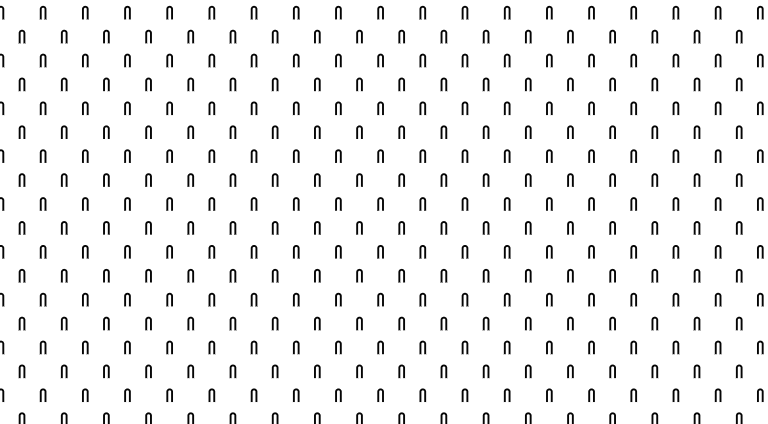
Give the GLSL for this pattern, as a Shadertoy shader.

```glsl
// All lengths are fractions of the canvas height
const vec2  SPACING      = vec2(0.0995, 0.0564);  // column and row pitch
const vec2  FIRST_CENTER = vec2(0.0022, 0.0298);  // from the upper left corner
const float ARCH_HEIGHT  = 0.0320;
const float ARCH_RADIUS  = 0.0056;                // to the middle of the stroke
const float STROKE       = 0.0045;
const vec3  PAPER        = vec3(1.0);
const vec3  INK          = vec3(0.02);

// Signed distance to an upright arch with flat feet, centered on the origin
float archDistance(vec2 p) {
    float springLine = 0.5 * (ARCH_HEIGHT - STROKE) - ARCH_RADIUS;
    vec2 q = vec2(abs(p.x), max(p.y - springLine, 0.0));
    float band = abs(length(q) - ARCH_RADIUS) - 0.5 * STROKE;
    float feet = -0.5 * ARCH_HEIGHT - p.y;
    return max(band, feet);
}

// Position relative to the nearest arch, with odd rows shifted half a column
vec2 staggeredCell(vec2 p) {
    vec2 grid = (p - FIRST_CENTER) / SPACING;
    float row = floor(grid.y + 0.5);
    grid.x -= 0.5 * mod(row, 2.0);
    vec2 local = vec2(fract(grid.x + 0.5) - 0.5, grid.y - row);
    return local * SPACING * vec2(1.0, -1.0);
}

void mainImage(out vec4 fragColor, in vec2 fragCoord) {
    float pixel = 1.0 / iResolution.y;
    vec2 fromTop = vec2(fragCoord.x, iResolution.y - fragCoord.y) * pixel;

    // One-pixel antialiased coverage
    float d = archDistance(staggeredCell(fromTop));
    float coverage = clamp(0.5 - d / pixel, 0.0, 1.0);

    fragColor = vec4(mix(PAPER, INK, coverage), 1.0);
}
```
